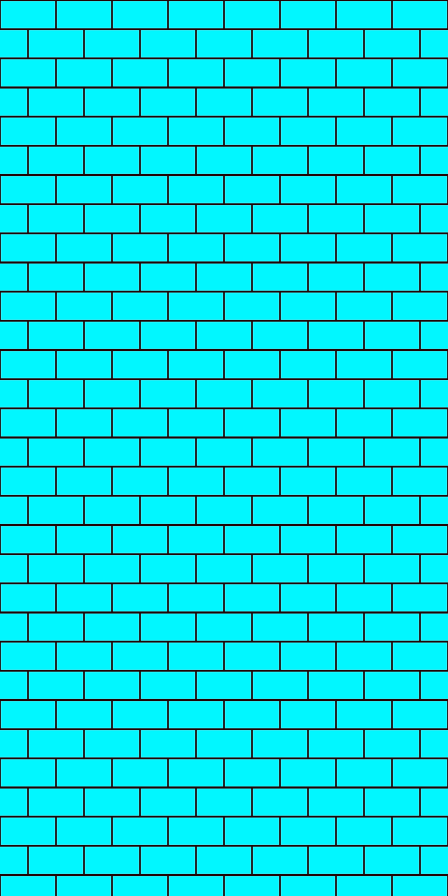
Give the GLSL for this pattern, as a Shadertoy shader.

```glsl
// Cyan running-bond brick wall with thin, nearly black joints and pale edges.
// Each course is shifted by half a brick and every third bed is a bit heavier;
// joints use the exact overlap of a pixel with a line, so edges stay smooth.

const float BRICKS_ACROSS = 8.0;
const float BRICK_ASPECT  = 25.0 / 48.0;  // height over width
const float BED_WIDTH     = 0.0315;       // horizontal joint, in brick widths
const float HEAVY_WIDTH   = 0.0375;       // heavier horizontal joint
const float HEAVY_EVERY   = 3.0;          // courses between heavier joints
const float HEAD_WIDTH    = 0.0305;       // vertical joint, in brick widths
const float EDGE_WIDTH    = 0.0625;       // joint with its pale edges
const float COURSE_SHIFT  = 0.5;          // offset of every other course
const vec3  BRICK_COLOR   = vec3(0.005, 0.97, 1.0);
const vec3  EDGE_COLOR    = vec3(0.18, 0.97, 1.0);
const vec3  JOINT_COLOR   = vec3(0.13, 0.01, 0.01);

// Signed offset from x to the nearest multiple of period.
float nearestOffset(float x, float period) {
    return x - period * floor(x / period + 0.5);
}

// Share of a pixel covered by a line of the given width.
float lineCoverage(float offset, float width, float pixel) {
    float high = min(offset + 0.5 * pixel, 0.5 * width);
    float low  = max(offset - 0.5 * pixel, -0.5 * width);
    return clamp((high - low) / pixel, 0.0, 1.0);
}

// Combined coverage of crossing horizontal and vertical lines.
float gridCoverage(vec2 offset, vec2 width, float pixel) {
    float head = lineCoverage(offset.x, width.x, pixel);
    float bed  = lineCoverage(offset.y, width.y, pixel);
    return 1.0 - (1.0 - head) * (1.0 - bed);
}

void mainImage(out vec4 fragColor, in vec2 fragCoord) {
    // Brick-width units, with courses counted down from the top edge
    float pixel = BRICKS_ACROSS / iResolution.x;
    vec2 p = vec2(fragCoord.x, iResolution.y - fragCoord.y) * pixel;

    // Alternate courses slide sideways
    float course = floor(p.y / BRICK_ASPECT);
    float shift = COURSE_SHIFT * mod(course, 2.0);
    vec2 offset = vec2(nearestOffset(p.x - shift, 1.0),
                       nearestOffset(p.y, BRICK_ASPECT));

    // Weight of the nearest bed joint
    float bedIndex = floor(p.y / BRICK_ASPECT + 0.5);
    bool heavy = mod(bedIndex, HEAVY_EVERY) < 0.5;
    float bedWidth = heavy ? HEAVY_WIDTH : BED_WIDTH;

    // Dark joints inside their pale edges
    float joint = gridCoverage(offset, vec2(HEAD_WIDTH, bedWidth), pixel);
    float edge  = max(gridCoverage(offset, vec2(EDGE_WIDTH), pixel), joint);

    vec3 color = BRICK_COLOR * (1.0 - edge)
               + EDGE_COLOR * (edge - joint)
               + JOINT_COLOR * joint;
    fragColor = vec4(color, 1.0);
}
```
